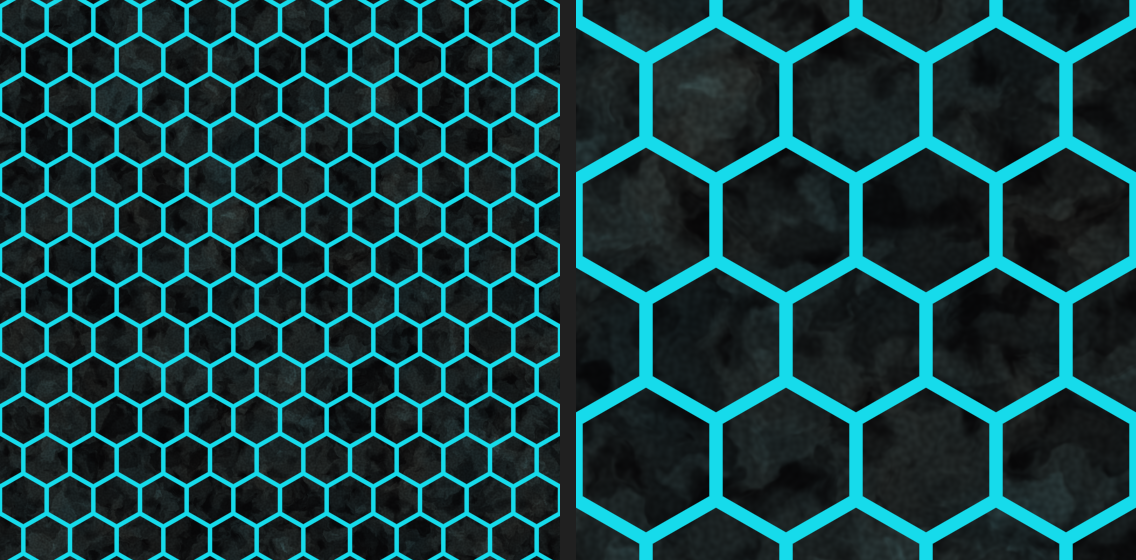
Left: the whole. Right: its middle third, enlarged.
Give the GLSL for this pattern, as a Shadertoy shader.

```glsl
// Bright cyan honeycomb lines over dark, mottled teal-black stone.
#define COLUMNS 12.0
#define ROWS 14.0
#define LINE_WIDTH 0.096
#define LINE_COLOR vec3(0.085, 0.86, 0.92)
#define STONE_DARK vec3(0.030, 0.030, 0.034)
#define STONE_MID vec3(0.125, 0.155, 0.155)
#define STONE_PALE vec3(0.23, 0.34, 0.35)
#define WARP 0.022
#define VEIN_STRENGTH 0.06
#define GRAIN 0.30

const float ROW_STEP = 0.8660254;

// Unit gradient for a lattice point, wrapped to the period
vec2 gradientAt(vec2 cell, float period, float seed) {
    uvec2 c = uvec2(mod(cell, period));
    uint h = c.x * 1597u + c.y * 51749u + uint(seed) * 7919u;
    h = (h ^ (h >> 15)) * 73244475u;
    h = (h ^ (h >> 13)) * 73244475u;
    h ^= h >> 16;
    float angle = 6.2831853 * float(h & 65535u) / 65536.0;
    return vec2(cos(angle), sin(angle));
}

// Gradient noise that repeats once per unit square
float tiledNoise(vec2 uv, float period, float seed) {
    vec2 p = uv * period;
    vec2 i = floor(p), f = p - i;
    vec2 u = f * f * f * (f * (f * 6.0 - 15.0) + 10.0);
    vec2 e = vec2(1.0, 0.0);
    float a = dot(gradientAt(i, period, seed), f);
    float b = dot(gradientAt(i + e.xy, period, seed), f - e.xy);
    float c = dot(gradientAt(i + e.yx, period, seed), f - e.yx);
    float d = dot(gradientAt(i + e.xx, period, seed), f - e.xx);
    return mix(mix(a, b, u.x), mix(c, d, u.x), u.y);
}

float fbm(vec2 uv, float period, float seed) {
    float sum = 0.0, amplitude = 1.0;
    for (int octave = 0; octave < 4; octave++) {
        sum += amplitude * tiledNoise(uv, period, seed + float(octave));
        period *= 2.0;
        amplitude *= 0.55;
    }
    return sum;
}

// Distance to the nearest cell border; neighbouring centres are 1 apart
float hexBorder(vec2 p) {
    vec2 pitch = vec2(1.0, 2.0 * ROW_STEP);
    vec2 evenCenter = vec2(0.0, 0.5 * ROW_STEP);
    vec2 oddCenter = vec2(0.5, 1.5 * ROW_STEP);
    vec2 a = mod(p - evenCenter + 0.5 * pitch, pitch) - 0.5 * pitch;
    vec2 b = mod(p - oddCenter + 0.5 * pitch, pitch) - 0.5 * pitch;
    vec2 q = abs(dot(a, a) < dot(b, b) ? a : b);
    return 0.5 - max(q.x, dot(q, vec2(0.5, ROW_STEP)));
}

vec3 stone(vec2 uv) {
    // Swirled coordinates, broad clouds and small dark pits
    vec2 swirl = vec2(fbm(uv, 14.0, 10.0), fbm(uv, 14.0, 20.0));
    vec2 warped = uv + WARP * swirl;
    float clouds = fbm(warped, 7.0, 30.0);
    float mottle = fbm(warped, 26.0, 40.0);
    float pits = smoothstep(0.08, 0.45, tiledNoise(uv + 0.4 * WARP * swirl, 36.0, 50.0));
    float veins = sin(16.0 * clouds + 7.0 * mottle);

    float tone = 0.37 + 0.30 * clouds + 0.26 * mottle - 0.20 * pits + VEIN_STRENGTH * veins;
    vec3 color = mix(STONE_DARK, STONE_MID, smoothstep(0.0, 0.6, tone));
    color = mix(color, STONE_PALE, smoothstep(0.45, 1.05, tone));

    // Drift between warm grey and blue-green, then fine grain
    float tint = clamp(1.5 * fbm(warped, 9.0, 60.0), -1.0, 1.0);
    color *= 1.0 + tint * vec3(-0.14, 0.02, 0.07);
    return color * (1.0 + GRAIN * tiledNoise(uv, 240.0, 70.0));
}

void mainImage(out vec4 fragColor, in vec2 fragCoord) {
    vec2 uv = fragCoord / iResolution.xy;
    float border = hexBorder(uv * vec2(COLUMNS, ROWS * ROW_STEP));

    // Lines cover the stone with a one-pixel soft edge
    float soft = 0.75 * COLUMNS / iResolution.x;
    float line = 1.0 - smoothstep(-soft, soft, border - 0.5 * LINE_WIDTH);
    fragColor = vec4(mix(stone(uv), LINE_COLOR, line), 1.0);
}
```
